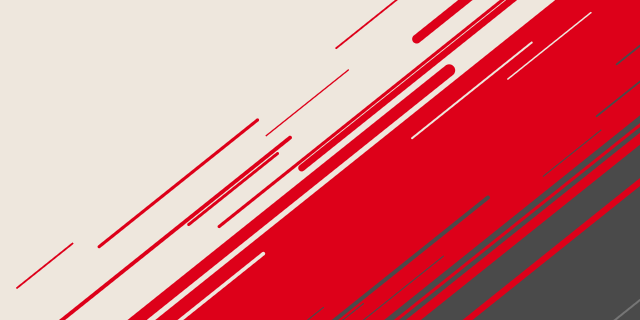
Write a WebGL 1 fragment shader that draws this background.

```glsl
precision highp float;
// Diagonal speed stripes: cream, red and charcoal fields crossed by round-ended strokes.

uniform vec2 u_resolution;

const float UNITS = 384.0;                  // design units per canvas height
const vec2 DIR = vec2(0.78087, 0.62470);    // shared stripe direction, slope 4:5
const float SLOPE = 0.8;
const float FAR = 1200.0;                   // x beyond the canvas, for open ends

const vec3 CREAM = vec3(0.933, 0.906, 0.867);
const vec3 RED = vec3(0.867, 0.0, 0.098);
const vec3 CHARCOAL = vec3(0.29);
const vec3 ASH = vec3(0.46);

// Lanes are named by the x where they cross the bottom edge.
const float RED_EDGE = 186.3;
const float CHARCOAL_EDGE = 505.0;

vec2 p;         // current point in design units
float lane;     // bottom-edge crossing of the lane through p

// Distance to a round-ended stroke on a lane, between two x positions.
float stroke(float base, float x0, float x1, float radius) {
    vec2 start = vec2(x0, (x0 - base) * SLOPE);
    float along = clamp(dot(p - start, DIR), 0.0, (x1 - x0) / DIR.x);
    return length(p - start - DIR * along) - radius;
}

// Distance to an endless band between two lanes.
float band(float left, float right) {
    return (abs(lane - 0.5 * (left + right)) - 0.5 * (right - left)) * DIR.y;
}

// Distance to everything on the right of a lane.
float field(float edge) {
    return (edge - lane) * DIR.y;
}

// Lays a colour over the base with an edge one pixel wide.
vec3 paint(vec3 base, vec3 ink, float dist) {
    float pixel = UNITS / u_resolution.y;
    return mix(base, ink, clamp(0.5 - dist / pixel, 0.0, 1.0));
}

float redStrokes() {
    float d = stroke(164.5, -FAR, 539.0, 7.2);
    d = min(d, stroke(134.0, 362.0, FAR, 4.1));
    d = min(d, stroke(122.8, 263.0, FAR, 1.9));
    d = min(d, stroke(78.5, 500.0, FAR, 5.4));
    d = min(d, stroke(74.5, -FAR, 348.0, 2.3));
    d = min(d, stroke(83.3, 226.5, 333.0, 1.8));
    d = min(d, stroke(9.0, 119.0, 309.0, 1.9));
    d = min(d, stroke(43.0, 319.5, 418.0, 0.8));
    d = min(d, stroke(-4.3, 403.5, FAR, 1.1));
    return min(d, stroke(-27.7, 20.5, 87.0, 1.1));
}

float creamStrokes() {
    float d = stroke(216.5, -FAR, 316.0, 2.2);
    d = min(d, stroke(221.8, 494.5, 638.0, 1.2));
    return min(d, stroke(248.0, 609.5, 709.0, 0.9));
}

float charcoalStrokes() {
    float d = stroke(401.8, -FAR, 585.5, 2.4);
    d = min(d, stroke(369.2, -FAR, 388.0, 0.7));
    d = min(d, stroke(411.5, -FAR, 436.0, 0.7));
    d = min(d, stroke(436.3, -FAR, 532.0, 0.7));
    d = min(d, stroke(436.3, 652.0, 721.0, 0.7));
    d = min(d, stroke(410.3, 716.0, FAR, 1.1));
    return min(d, stroke(356.5, 740.0, FAR, 1.1));
}

void main() {
    p = gl_FragCoord.xy / u_resolution.y * UNITS;
    lane = p.x - p.y / SLOPE;

    // Cream ground and red field with their strokes
    vec3 color = paint(CREAM, RED, min(field(RED_EDGE), redStrokes()));
    color = paint(color, CREAM, creamStrokes());

    // Charcoal corner, its parallel bands and loose strokes
    float dark = min(field(CHARCOAL_EDGE), charcoalStrokes());
    dark = min(dark, min(band(461.0, 472.5), band(478.5, 487.0)));
    color = paint(color, CHARCOAL, dark);

    // Accents inside the corner
    color = paint(color, RED, band(555.0, 567.0));
    color = paint(color, ASH, stroke(738.0, -FAR, FAR, 1.2));

    gl_FragColor = vec4(color, 1.0);
}
```
